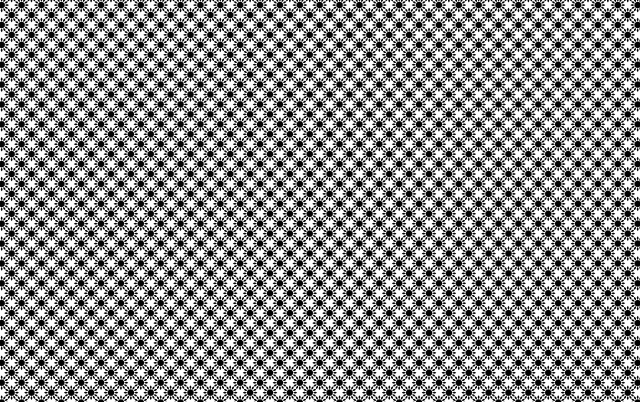
Reproduce this pattern procedurally as a Shadertoy shader.

```glsl
// Black sunbursts on white, set on a staggered (centred square) lattice.
// Each is a disc with twelve pointed petals, made by folding the angle;
// fine petals are smoothed by averaging nine soft-edged samples per pixel.

// Offset from the nearest lattice point, in units of one repeat.
vec2 nearestCentre(vec2 p) {
    vec2 corner = p - round(p);
    vec2 middle = p - 0.5 - round(p - 0.5);
    return dot(corner, corner) < dot(middle, middle) ? corner : middle;
}

// Approximate signed distance to one sunburst.
float sunburst(vec2 p) {
    float radius = length(p);
    float disc = radius - 0.162;

    // Fold the plane into a single petal lying along +x.
    float sector = 6.2831853 / 12.0;
    float angle = atan(p.y, p.x);
    angle -= sector * round(angle / sector);
    vec2 q = radius * vec2(cos(angle), abs(sin(angle)));

    // Leaf with parabolic sides, joined to the disc by a thin stem.
    float t = (q.x - 0.273) / 0.09;
    float leaf = (q.y - 0.044 * (1.0 - t * t)) / sqrt(1.0 + t * t);
    float stem = max(q.y - 0.009, abs(q.x - 0.18) - 0.03);
    return min(disc, min(leaf, stem));
}

void mainImage(out vec4 fragColor, in vec2 fragCoord) {
    float pixel = 32.2 / iResolution.x;
    vec2 p = fragCoord * pixel - vec2(0.084, 9.97);

    // Average the ink coverage over the pixel.
    float ink = 0.0;
    for (int j = -1; j <= 1; j++) {
        for (int i = -1; i <= 1; i++) {
            vec2 samplePos = p + vec2(i, j) * pixel / 3.0;
            float d = sunburst(nearestCentre(samplePos));
            ink += clamp(0.5 - d * 3.0 / pixel, 0.0, 1.0) / 9.0;
        }
    }

    vec3 paper = vec3(1.0);
    vec3 black = vec3(0.005);
    fragColor = vec4(mix(paper, black, ink), 1.0);
}
```
